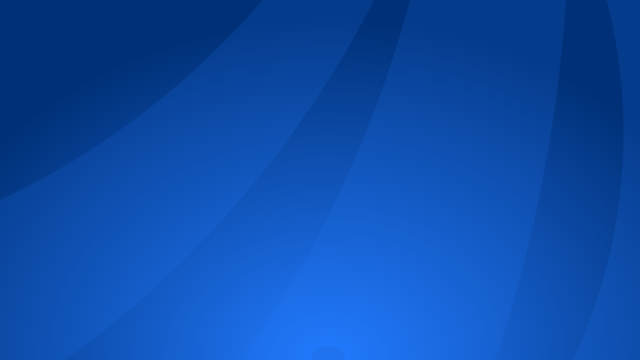
A Shadertoy shader for this background:

```glsl
// Coverage outside a circle, with a one-pixel smooth edge
float outsideCircle(vec2 p, vec2 centre, float radius) {
    float pixel = 1.0 / iResolution.y;
    return smoothstep(-pixel, pixel, length(p - centre) - radius);
}

void mainImage(out vec4 fragColor, in vec2 fragCoord) {
    vec2 p = fragCoord / iResolution.y;
    vec3 glowBlue = vec3(0.135, 0.48, 1.0);
    vec3 deepBlue = vec3(0.0, 0.188, 0.465);

    // Wide elliptical glow rising from the bottom edge
    vec2 fromGlow = p - vec2(0.912, 0.0);
    float falloff = length(fromGlow / vec2(1.2, 0.95));
    vec3 color = mix(glowBlue, deepBlue, min(falloff, 1.0));

    // Large arcs split the canvas into alternating dark and light bands
    float lightBand = outsideCircle(p, vec2(-0.931, 2.421), 2.185)
                    - outsideCircle(p, vec2(-1.454, 2.271), 2.798)
                    + outsideCircle(p, vec2(-1.882, 1.801), 3.125)
                    - outsideCircle(p, vec2(-2.426, 1.266), 4.007)
                    + outsideCircle(p, vec2(0.25, 0.63), 1.482);
    color = mix(color, glowBlue, 0.15 * lightBand);

    // Faint darker disc at the heart of the glow
    float disc = 1.0 - outsideCircle(fromGlow * vec2(1.0, 1.25), vec2(0.0), 0.048);
    color *= 1.0 - 0.05 * disc;

    fragColor = vec4(color, 1.0);
}
```
